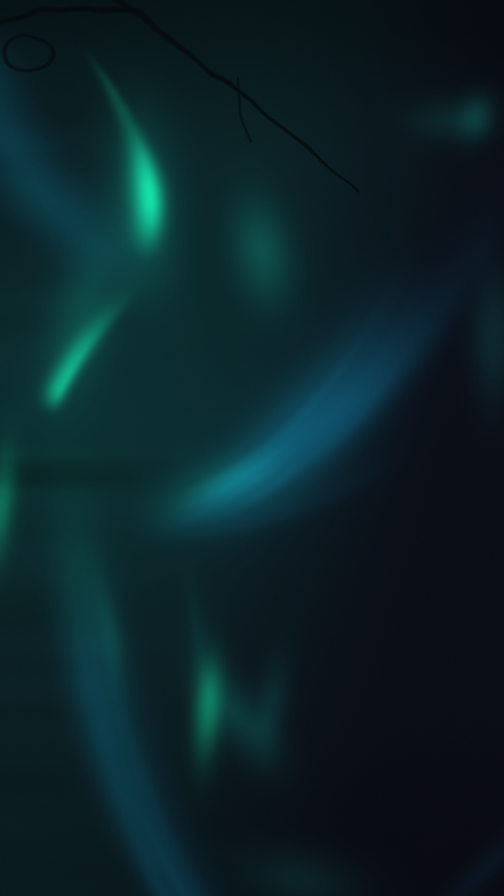
Reproduce this background procedurally as a Shadertoy shader.

```glsl
float hash(vec2 p) {
    return fract(sin(dot(p, vec2(127.1, 311.7))) * 43758.5453);
}

float noise(vec2 p) {
    vec2 i = floor(p), f = fract(p);
    f = f * f * (3.0 - 2.0 * f);
    return mix(mix(hash(i), hash(i + vec2(1, 0)), f.x),
               mix(hash(i + vec2(0, 1)), hash(i + vec2(1, 1)), f.x), f.y);
}

// Soft elliptical spot, tilted by angle
float glow(vec2 p, vec2 centre, vec2 size, float angle) {
    float c = cos(angle), s = sin(angle);
    vec2 q = mat2(c, -s, s, c) * (p - centre) / size;
    return exp(-dot(q, q));
}

// Signed distance to a quadratic curve (positive on its left) and position along it
vec2 curve(vec2 p, vec2 a, vec2 b, vec2 c) {
    const float STEPS = 18.0;
    vec2 nearest = vec2(9.0, 0.0), from = a;
    for (float i = 1.0; i <= STEPS; i++) {
        float t = i / STEPS;
        vec2 to = mix(mix(a, b, t), mix(b, c, t), t);
        vec2 d = to - from, q = p - from;
        float h = clamp(dot(q, d) / dot(d, d), 0.0, 1.0);
        float dist = length(q - d * h);
        float side = d.x * q.y - d.y * q.x < 0.0 ? -1.0 : 1.0;
        if (dist < abs(nearest.x)) nearest = vec2(dist * side, (i - 1.0 + h) / STEPS);
        from = to;
    }
    return nearest;
}

// Falloff across a curve with separate widths on its right and left
float band(float d, float right, float left) {
    float q = d / (d < 0.0 ? right : left);
    return exp(-q * q);
}

// Fade in and out along a curve
float fade(float t, float rise, float fall) {
    return smoothstep(0.0, rise, t) * (1.0 - smoothstep(fall, 1.0, t));
}

float stroke(float d, float width) {
    return 1.0 - smoothstep(width * 0.3, width + 0.003, abs(d));
}

void mainImage(out vec4 fragColor, in vec2 fragCoord) {
    vec2 p = fragCoord / iResolution.xy * vec2(1.0, 1.778);
    vec3 green = vec3(0.03, 0.62, 0.40);
    vec3 teal = vec3(0.02, 0.30, 0.25);
    vec3 blue = vec3(0.015, 0.20, 0.27);

    // Night sky, clearer towards the lower right
    float haze = 1.0 - smoothstep(0.25, 0.88, p.x - 0.25 * (p.y - 0.6));
    vec3 col = mix(vec3(0.042, 0.050, 0.088), vec3(0.042, 0.118, 0.135), haze);
    col *= 1.0 - 0.35 * smoothstep(1.45, 1.8, p.y);
    col *= 0.85 + 0.15 * smoothstep(0.0, 0.4, p.y);
    col += teal * 0.22 * glow(p, vec2(0.08, 0.92), vec2(0.32, 0.30), 0.0);
    col += teal * 0.10 * glow(p, vec2(0.45, 1.15), vec2(0.30, 0.50), 0.0);

    // Faint level cloud bars on the left
    float leftSide = 1.0 - smoothstep(0.12, 0.42, p.x);
    float bar = smoothstep(0.80, 0.83, p.y) * (1.0 - smoothstep(0.855, 0.88, p.y));
    col *= 1.0 - leftSide * (0.18 * bar + 0.12 * (noise(vec2(p.x * 2.0, p.y * 22.0)) - 0.5));

    // Broad blue ribbon and its outer arm
    vec2 r = curve(p, vec2(0.24, 0.72), vec2(0.66, 0.80), vec2(0.86, 1.32));
    float fibre = 0.78 + 0.40 * noise(vec2(r.x * 55.0, r.y * 3.0));
    float width = 0.018 + 0.055 * smoothstep(0.0, 0.55, r.y);
    col += blue * 0.95 * fibre * band(r.x, width * 0.85, width) * fade(r.y, 0.4, 0.45);
    col += blue * 0.25 * band(r.x, 0.10, 0.13) * fade(r.y, 0.35, 0.5);
    col += teal * 0.50 * fibre * glow(p, vec2(0.44, 0.815), vec2(0.12, 0.045), 0.35);
    r = curve(p, vec2(0.56, 0.85), vec2(0.86, 1.02), vec2(1.04, 1.50));
    col += blue * 0.34 * band(r.x, 0.035, 0.05) * fade(r.y, 0.35, 0.35);
    r = curve(p, vec2(0.25, 0.71), vec2(0.62, 0.72), vec2(0.85, 0.92));
    col += blue * 0.20 * band(r.x, 0.018, 0.04) * fade(r.y, 0.3, 0.4);

    // Lower left ribbon
    r = curve(p, vec2(0.15, 0.95), vec2(0.09, 0.40), vec2(0.38, -0.06));
    fibre = 0.8 + 0.4 * noise(vec2(r.x * 40.0, r.y * 3.0));
    col += mix(teal * 0.45, blue * 0.65, smoothstep(0.2, 0.6, r.y))
         * fibre * band(r.x, 0.04, 0.065) * smoothstep(0.0, 0.5, r.y);
    col += teal * 0.30 * glow(p, vec2(0.22, 0.52), vec2(0.025, 0.10), 0.2);

    // Upper left ribbon
    r = curve(p, vec2(-0.04, 1.62), vec2(0.06, 1.32), vec2(0.36, 1.20));
    col += blue * 0.50 * band(r.x, 0.06, 0.065) * (1.0 - smoothstep(0.5, 1.0, r.y));

    // Bright green curtain
    r = curve(p, vec2(0.155, 1.70), vec2(0.36, 1.42), vec2(0.275, 1.25));
    width = 0.008 + 0.026 * smoothstep(0.0, 0.65, r.y);
    float peak = 0.25 + 0.75 * smoothstep(0.30, 0.62, r.y);
    col += green * 0.95 * peak * band(r.x, width, width * 0.75) * fade(r.y, 0.22, 0.64);
    col += teal * 0.50 * glow(p, vec2(0.285, 1.38), vec2(0.07, 0.17), 0.1);

    // Its lower continuation
    r = curve(p, vec2(0.095, 0.95), vec2(0.14, 1.08), vec2(0.30, 1.24));
    col += green * 0.72 * band(r.x, 0.016, 0.026) * fade(r.y, 0.22, 0.22);
    col += teal * 0.42 * glow(p, vec2(0.16, 1.14), vec2(0.06, 0.15), -0.25);

    // Scattered green patches
    col += green * 0.42 * glow(p, vec2(0.0, 0.77), vec2(0.026, 0.10), -0.12);
    col += green * 0.52 * glow(p, vec2(0.412, 0.37), vec2(0.027, 0.095), -0.08);
    col += teal * 0.42 * glow(p, vec2(0.47, 0.36), vec2(0.045, 0.11), 0.65);
    col += teal * 0.28 * glow(p, vec2(0.54, 0.38), vec2(0.03, 0.09), -0.15);
    col += teal * 0.18 * glow(p, vec2(0.39, 0.52), vec2(0.02, 0.09), 0.1);
    col += teal * 0.55 * glow(p, vec2(0.52, 1.28), vec2(0.055, 0.10), 0.2);
    col += teal * 0.50 * glow(p, vec2(0.945, 1.545), vec2(0.035, 0.045), -0.3);
    col += teal * 0.25 * glow(p, vec2(0.88, 1.54), vec2(0.07, 0.04), 0.0);
    col += teal * 0.35 * glow(p, vec2(0.98, 1.11), vec2(0.045, 0.13), 0.0);
    col += teal * 0.28 * glow(p, vec2(0.60, 0.03), vec2(0.12, 0.06), -0.2);
    col += blue * 0.20 * glow(p, vec2(0.97, 0.06), vec2(0.14, 0.025), 0.75);

    // Bare branch, twigs and hanging loop
    vec2 w = p + 0.012 * (vec2(noise(p * 24.0), noise(p * 24.0 + 7.0)) - 0.5);
    r = curve(w, vec2(0.22, 1.79), vec2(0.42, 1.64), vec2(0.71, 1.40));
    float branch = stroke(r.x, mix(0.008, 0.001, r.y));
    branch = max(branch, 0.7 * stroke(curve(w, vec2(0.47, 1.62), vec2(0.47, 1.55), vec2(0.50, 1.50)).x, 0.002));
    branch = max(branch, stroke(curve(w, vec2(-0.02, 1.73), vec2(0.12, 1.78), vec2(0.27, 1.755)).x, 0.006));
    branch = max(branch, 0.8 * stroke(length((w - vec2(0.055, 1.67)) * vec2(1.0, 1.4)) - 0.052, 0.005));
    col = mix(col, vec3(0.022, 0.035, 0.050), 0.8 * branch);

    // Fine grain against banding
    col += (hash(fragCoord) - 0.5) * 0.006;
    fragColor = vec4(col, 1.0);
}
```
